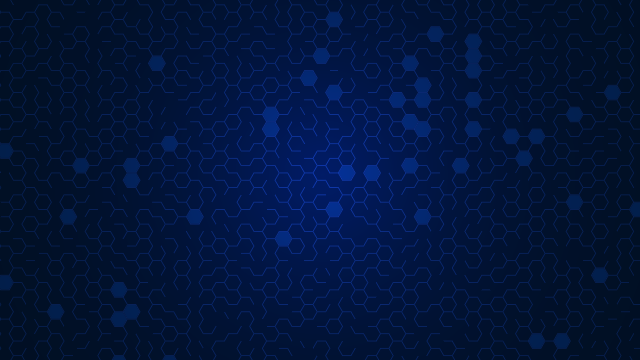
Write a WebGL 1 fragment shader that draws this background.

```glsl
precision highp float;
// A dark navy backdrop with a soft blue glow near the middle, covered by a
// broken honeycomb of thin lines. Each edge is kept or dropped by a hash of
// its two cells, and a few hashed cells are filled with a pale blue tint.

uniform vec2 u_resolution;

const float ROW_HEIGHT = 0.0406;              // hexagon height / canvas height
const vec2 GRID_ORIGIN = vec2(0.004, -0.021);
const vec2 GLOW_CENTER = vec2(0.008, 0.015);
const vec2 CELL_STEP = vec2(0.8660254, 0.5);  // one id step, in row heights
const float HALF_SIDE = 0.2886751;
const float LINE_HALF_WIDTH = 0.026;
const float EDGE_CHANCE = 0.66;
const float FILL_CHANCE = 0.038;

const vec3 NAVY = vec3(0.004, 0.058, 0.128);
const vec3 CORE_BLUE = vec3(0.004, 0.108, 0.400);
const vec3 DIM_LINE = vec3(0.030, 0.130, 0.330);
const vec3 BRIGHT_LINE = vec3(0.085, 0.270, 0.800);
const vec3 DIM_FILL = vec3(0.008, 0.125, 0.300);
const vec3 BRIGHT_FILL = vec3(0.020, 0.210, 0.640);

float hash(vec2 p) {
  vec3 q = fract(vec3(p.xyx) * 0.1031);
  q += dot(q, q.yzx + 33.33);
  return fract((q.x + q.y) * q.z);
}

// Center of the nearest flat-topped hexagon of unit height.
vec2 hexCenter(vec2 p) {
  vec2 period = 2.0 * CELL_STEP;
  vec2 a = floor(p / period + 0.5) * period;
  vec2 b = (floor(p / period) + 0.5) * period;
  return distance(p, a) < distance(p, b) ? a : b;
}

float isFilled(vec2 id) {
  return step(hash(id + 217.0), FILL_CHANCE);
}

// Line coverage in x, fill coverage in y.
vec2 honeycomb(vec2 p, float pixel) {
  vec2 center = hexCenter(p);
  vec2 local = p - center;
  vec2 id = floor(center / CELL_STEP + 0.5);
  float filled = isFilled(id);
  float line = 0.0;
  float border = 1.0;
  for (int k = 0; k < 6; k++) {
    float angle = radians(30.0 + 60.0 * float(k));
    vec2 normal = vec2(cos(angle), sin(angle));
    vec2 neighbor = id + floor(normal / CELL_STEP + 0.5);
    float inset = 0.5 - dot(local, normal);
    float along = abs(dot(local, vec2(-normal.y, normal.x)));
    float d = length(vec2(max(along - HALF_SIDE, 0.0), inset));
    float shown = step(hash(id + neighbor + 531.0), EDGE_CHANCE);
    shown = max(shown, max(filled, isFilled(neighbor)));
    float coverage = clamp((LINE_HALF_WIDTH - d) / pixel + 0.5, 0.0, 1.0);
    line = max(line, shown * coverage);
    border = min(border, inset);
  }
  return vec2(line, filled * smoothstep(0.0, pixel, border));
}

float radialGlow(vec2 p, float radius) {
  return exp(-pow(length(p) / radius, 1.3));
}

void main() {
  vec2 p = (gl_FragCoord.xy - 0.5 * u_resolution) / u_resolution.y;
  float pixel = 1.0 / (u_resolution.y * ROW_HEIGHT);

  // Background glow
  float glow = radialGlow(p - GLOW_CENTER, 0.41);
  vec3 color = mix(NAVY, CORE_BLUE, glow);

  // Tinted cells, then the broken line work
  vec2 cells = honeycomb((p - GRID_ORIGIN) / ROW_HEIGHT, pixel);
  color = mix(color, mix(DIM_FILL, BRIGHT_FILL, glow), 0.85 * cells.y);
  color = mix(color, mix(DIM_LINE, BRIGHT_LINE, glow), 0.85 * cells.x);

  gl_FragColor = vec4(color, 1.0);
}
```
